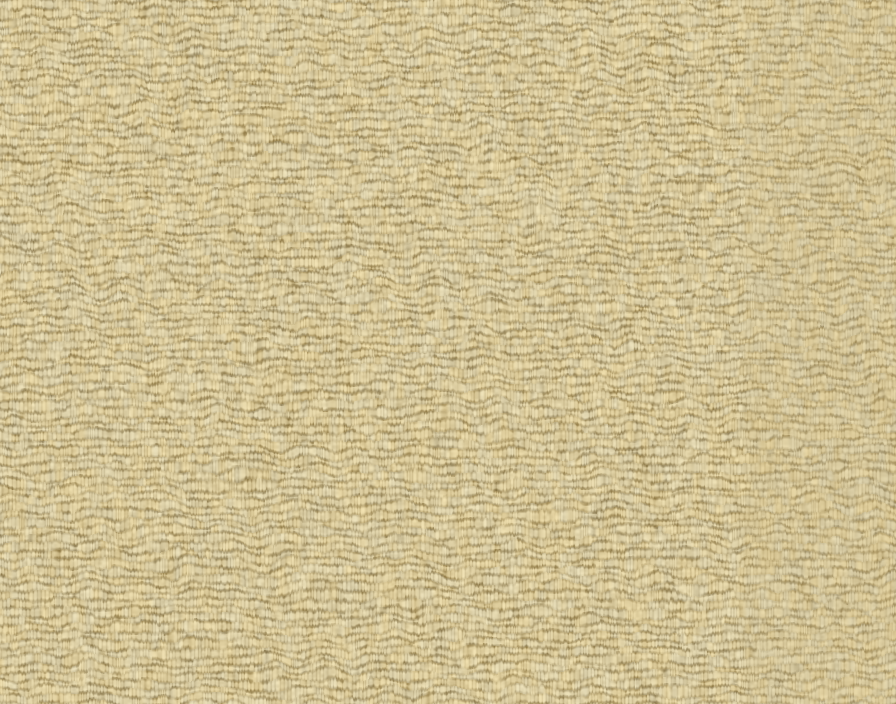
A Shadertoy shader for this texture:

```glsl
// Beige loop-pile carpet: wavy rows of small rounded stitches with broken dark gaps.

const float ROWS = 88.0;           // stitch rows per canvas height
const float STITCHES = 170.0;      // stitches per canvas height, along a row
const float WAVE = 1.0;            // waviness shared by neighbouring rows, in rows
const float WANDER = 0.55;         // waviness of each gap by itself, in rows
const float JITTER = 0.22;         // height offset of single stitches, in rows
const float GAP_DEPTH = 0.235;     // darkening between rows
const float SEAM_DEPTH = 0.06;     // darkening between stitches
const float TONE_SPREAD = 0.05;    // brightness spread of single stitches
const float GRAIN = 0.08;          // fine fibre contrast
const float SOFT_EDGE = 0.83;      // start of the calmer strip, share of width
const int SAMPLES = 2;             // antialiasing grid per axis

const vec3 YARN = vec3(0.884, 0.828, 0.655);
const vec3 GAP_TINT = vec3(0.96, 1.02, 1.06);
const vec3 WARM_TINT = vec3(0.014, -0.008, -0.050);

float hash(vec2 p) {
    vec3 q = fract(p.xyx * vec3(0.1031, 0.1030, 0.0973));
    q += dot(q, q.yzx + 33.33);
    return fract((q.x + q.y) * q.z);
}

float noise(vec2 p) {
    vec2 i = floor(p), f = fract(p);
    f = f * f * (3.0 - 2.0 * f);
    return mix(mix(hash(i), hash(i + vec2(1, 0)), f.x),
               mix(hash(i + vec2(0, 1)), hash(i + vec2(1, 1)), f.x), f.y);
}

vec3 carpet(vec2 p, float calm) {
    // Bend the rows together, mostly along x so that their height stays even
    float v = p.y * ROWS + WAVE * (noise(vec2(p.x * 27.0 + p.y * 9.0, p.y * 17.0)) - 0.5);

    // Each gap wanders alone, so rows swell and taper
    float gapId = floor(v + 0.5);
    float column = floor(p.x * STITCHES + 50.0 * hash(vec2(gapId, 5.0)));
    float gapHeight = gapId + WANDER * (noise(vec2(p.x * 48.0, gapId * 7.0)) - 0.5)
                    + JITTER * (hash(vec2(column, gapId + 200.0)) - 0.5);
    float line = v < gapHeight ? gapId - 1.0 : gapId;

    // Stitches of uneven width, shifted from row to row
    float u = p.x * STITCHES + 50.0 * hash(vec2(line, 7.0))
            + 1.6 * noise(vec2(p.x * 80.0, line * 3.0));
    float stitch = floor(u);
    float across = abs(fract(u) - 0.5);
    float tone = hash(vec2(stitch, line)) - 0.5;

    // Narrow broken gaps, scalloped by the rounded stitch ends
    float gapDist = abs(v - gapHeight) - 0.5 * across * across;
    float strength = smoothstep(0.15, 0.85, noise(vec2(p.x * 85.0, gapId * 5.0)));
    float knot = hash(vec2(column, gapId + 400.0)) - 0.5;
    strength = 0.32 + 0.48 * strength + 0.45 * knot;
    float gap = strength * (1.0 - smoothstep(0.0, 0.34, gapDist));
    float seam = smoothstep(0.15, 0.5, across) * (0.4 + 1.2 * hash(vec2(line, stitch + 70.0)));

    // Fibres, and yarn tint in small warm flecks
    float grain = noise(p * vec2(190.0, 200.0) + 11.0) - 0.5;
    float fleck = noise(vec2(p.x * 95.0, line * 2.0 + 90.0)) - 0.5;
    float warm = 1.2 * fleck + 0.2 * (noise(p * 12.0 + 15.0) - 0.5);

    float contrast = mix(1.0, 0.8, calm);
    float shade = GAP_DEPTH * gap + SEAM_DEPTH * seam - TONE_SPREAD * tone - GRAIN * grain;
    shade = mix(0.075, shade, contrast) + 0.006 * calm;
    return YARN - shade * GAP_TINT + warm * WARM_TINT;
}

void mainImage(out vec4 fragColor, in vec2 fragCoord) {
    float calm = smoothstep(SOFT_EDGE - 0.006, SOFT_EDGE + 0.006,
                            fragCoord.x / iResolution.x);
    vec3 color = vec3(0.0);
    for (int j = 0; j < SAMPLES; j++) {
        for (int i = 0; i < SAMPLES; i++) {
            vec2 offset = (vec2(i, j) + 0.5) / float(SAMPLES) - 0.5;
            color += carpet((fragCoord + offset) / iResolution.y, calm);
        }
    }
    fragColor = vec4(color / float(SAMPLES * SAMPLES), 1.0);
}
```
